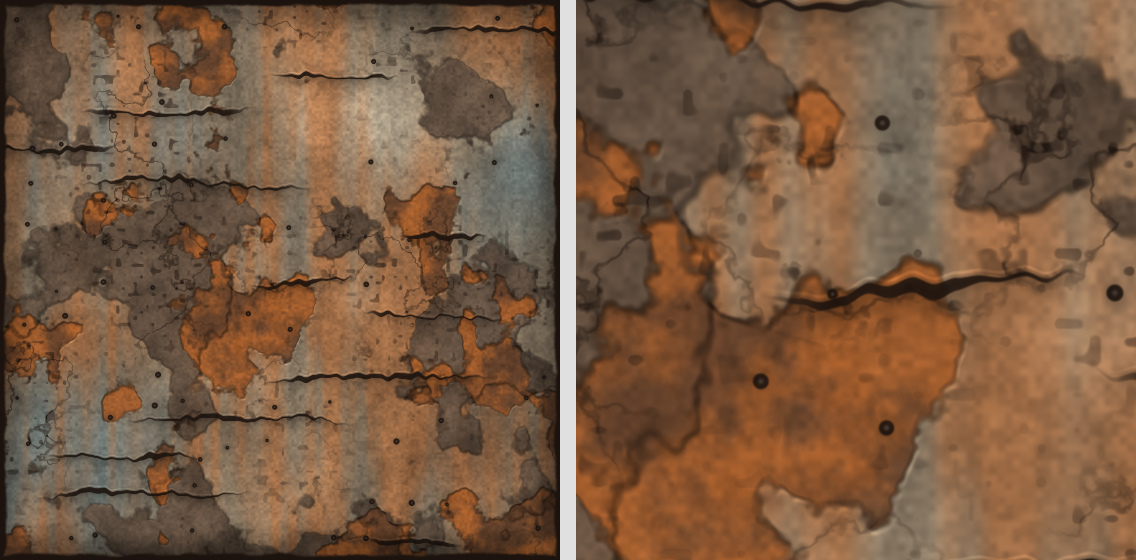
Left: the whole. Right: its middle third, enlarged.
Write a Shadertoy shader that draws this texture.

```glsl
// Weathered metal sheet: streaked grey paint, flaking scabs, orange rust, torn seams and rivets.

const vec3 PAINT = vec3(0.50, 0.44, 0.365);
const vec3 BLUE  = vec3(0.43, 0.465, 0.45);
const vec3 PALE  = vec3(0.68, 0.64, 0.56);
const vec3 SCAB  = vec3(0.335, 0.272, 0.222);
const vec3 BROWN = vec3(0.37, 0.235, 0.15);
const vec3 RUST  = vec3(0.62, 0.345, 0.155);
const vec3 DARK  = vec3(0.11, 0.075, 0.055);

const float FLAKE_SCALE = 6.0;    // paint flakes per canvas
const float EDGE_SOFT = 0.014;    // softness of flake rims
const float GRAIN_SCALE = 220.0;
const float GRAIN_DEPTH = 0.30;
const float RIVET_CELLS = 13.0;
const int SEAM_COUNT = 13;

float hash(vec2 p) {
    vec3 q = fract(vec3(p.xyx) * 0.1031);
    q += dot(q, q.yzx + 33.33);
    return fract((q.x + q.y) * q.z);
}

float noise(vec2 p) {
    vec2 i = floor(p), f = fract(p);
    f = f * f * (3.0 - 2.0 * f);
    vec2 e = vec2(1.0, 0.0);
    return mix(mix(hash(i), hash(i + e.xy), f.x),
               mix(hash(i + e.yx), hash(i + e.xx), f.x), f.y);
}

float fbm(vec2 p) {
    float sum = 0.0, amp = 0.5;
    for (int i = 0; i < 6; i++) {
        sum += amp * noise(p);
        p = mat2(1.6, 1.2, -1.2, 1.6) * p + 17.3;
        amp *= 0.5;
    }
    return sum;
}

// Soft elliptical zone that steers where a layer gathers
float zone(vec2 p, vec2 center, vec2 radius) {
    vec2 d = (p - center) / radius;
    return exp(-dot(d, d));
}

float blueZone(vec2 p) {
    return zone(p, vec2(0.16, 0.77), vec2(0.21, 0.14)) + zone(p, vec2(0.12, 0.18), vec2(0.15, 0.18))
         + 0.9 * zone(p, vec2(0.93, 0.71), vec2(0.10, 0.13));
}

float paleZone(vec2 p) {
    return zone(p, vec2(0.63, 0.77), vec2(0.12, 0.12));
}

float rustZone(vec2 p) {
    return zone(p, vec2(0.86, 0.20), vec2(0.20, 0.22)) + zone(p, vec2(0.46, 0.41), vec2(0.20, 0.055))
         + zone(p, vec2(0.06, 0.39), vec2(0.11, 0.06)) + zone(p, vec2(0.99, 0.95), vec2(0.07, 0.10));
}

// Signed coverage: x = dark scabs, y = bare rust; positive inside
vec2 flakes(vec2 p) {
    float scabZone = zone(p, vec2(0.42, 0.55), vec2(0.25, 0.12)) + 0.7 * zone(p, vec2(0.42, 0.92), vec2(0.13, 0.14))
                   + 0.6 * zone(p, vec2(0.55, 0.05), vec2(0.4, 0.07));
    float clean = 0.13 * blueZone(p) + 0.16 * paleZone(p);
    float streak = 0.09 * (noise(p * vec2(42.0, 5.0)) - 0.5);
    float scab = fbm(p * FLAKE_SCALE + 3.1) + 0.20 * scabZone - clean - 0.615;
    float rust = fbm(p * FLAKE_SCALE * 1.15 + 41.7) + 0.19 * rustZone(p) + streak - clean - 0.635;
    return vec2(scab, rust);
}

vec3 paintLayer(vec2 p) {
    float broad = noise(vec2(p.x * 17.0, p.y * 2.2));
    float fine = noise(vec2(p.x * 65.0, p.y * 4.0) + 9.0);
    float cloud = fbm(p * 5.0 + 71.0);
    vec3 col = mix(PAINT, BLUE, clamp(1.1 * blueZone(p) + 1.6 * (cloud - 0.52), 0.0, 1.0));
    col = mix(col, PALE, clamp(0.75 * paleZone(p) + 0.5 * smoothstep(0.62, 0.95, broad), 0.0, 0.8));
    float stain = smoothstep(0.42, 0.85, 0.55 * broad + 0.25 * fine + 0.30 * cloud + 0.24 * rustZone(p) - 0.10 * blueZone(p));
    col = mix(col, mix(BROWN, RUST, 0.65), 0.70 * stain);
    return col * (0.84 + 0.16 * broad + 0.16 * fine) * (0.75 + 0.5 * fbm(p * 9.0 + 5.0));
}

// Torn horizontal seams: dark slit, lit lip above, shade below
vec3 addSeams(vec3 col, vec2 p) {
    for (int i = 0; i < SEAM_COUNT; i++) {
        float k = float(i);
        float x = hash(vec2(k, 3.0)), halfLen = mix(0.07, 0.23, hash(vec2(k, 8.0)));
        float y = (k + 0.2 + 0.6 * hash(vec2(k, 5.0))) / float(SEAM_COUNT);
        y += 0.022 * (noise(vec2(p.x * 13.0, k)) - 0.5) + 0.009 * (noise(vec2(p.x * 75.0, k + 40.0)) - 0.5);
        float d = p.y - y;
        float taper = 1.0 - smoothstep(0.6 * halfLen, halfLen, abs(p.x - x));
        float width = 0.0045 * taper * pow(noise(vec2(p.x * 22.0, k + 80.0)), 1.6);
        float slit = taper * (1.0 - smoothstep(width, width + 0.002, abs(d)));
        float shade = taper * exp(-abs(d) / (d < 0.0 ? 0.012 : 0.004));
        float lip = taper * (1.0 - smoothstep(0.0, 0.002, abs(d - width - 0.004)));
        col *= 1.0 - 0.36 * shade;
        col = mix(col * (1.0 + 0.22 * lip), DARK, 0.88 * slit);
    }
    return col;
}

vec3 addRivets(vec3 col, vec2 p) {
    vec2 id = floor(p * RIVET_CELLS);
    vec2 jitter = vec2(hash(id + 11.0), hash(id + 29.0));
    float present = step(0.64, hash(id + 53.0));
    float radius = mix(0.0028, 0.0056, hash(id + 67.0));
    float d = length(p - (id + 0.2 + 0.6 * jitter) / RIVET_CELLS);
    col *= 1.0 - 0.35 * present * exp(-d / 0.006);
    float disc = 1.0 - smoothstep(radius - 0.001, radius + 0.001, d);
    float dome = 1.0 - smoothstep(0.0, 0.6 * radius, d);
    return mix(col, DARK + 0.13 * dome, 0.9 * present * disc);
}

void mainImage(out vec4 fragColor, in vec2 fragCoord) {
    vec2 uv = fragCoord / iResolution.xy;
    vec2 p = fragCoord / iResolution.y;

    // Flake masks, with a shifted copy for relief
    vec2 field = flakes(p);
    vec2 mask = smoothstep(-EDGE_SOFT, EDGE_SOFT, field);
    vec2 lifted = smoothstep(-EDGE_SOFT, EDGE_SOFT, flakes(p + vec2(-0.0015, 0.003)));
    vec2 rim = 1.0 - smoothstep(0.0, 0.022, abs(field));

    // Paint, scabs, then bare rust
    float mottle = fbm(p * 19.0 + 13.0);
    vec3 col = paintLayer(p);
    col = mix(col, SCAB * (0.62 + 0.76 * mottle), 0.88 * mask.x);
    col = mix(col, mix(BROWN, RUST, smoothstep(0.34, 0.62, mottle)), 0.9 * mask.y);
    col *= 1.0 + 0.22 * (mask.x - lifted.x) - 0.30 * (mask.y - lifted.y);
    col *= 1.0 - 0.28 * rim.x - 0.30 * rim.y;

    // Hairline cracks and pits gather in worn areas
    float worn = smoothstep(0.42, 0.66, fbm(p * 4.0 + 90.0));
    float crack = 1.0 - smoothstep(0.0, 0.024, abs(fbm(p * 13.0 + 27.0) - 0.5));
    float pit = smoothstep(0.76, 0.9, noise(p * 95.0)) * (0.25 + 0.75 * worn);
    col = mix(col, DARK, 0.5 * crack * worn + 0.5 * pit);

    col = addSeams(col, p);
    col = addRivets(col, p);
    float grain = 0.6 * noise(p * GRAIN_SCALE) + 0.4 * noise(p * GRAIN_SCALE * 0.47 + 7.0);
    col *= 1.06 + GRAIN_DEPTH * (grain - 0.5);

    // Ragged burnt border
    vec2 side = min(uv, 1.0 - uv);
    float edge = min(side.x, side.y);
    col *= mix(0.62, 1.0, smoothstep(0.0, 0.07, edge + 0.05 * (mottle - 0.5)));
    col = mix(DARK, col, smoothstep(0.0, 0.007, edge - 0.012 * fbm(p * 24.0)));
    fragColor = vec4(col, 1.0);
}
```
